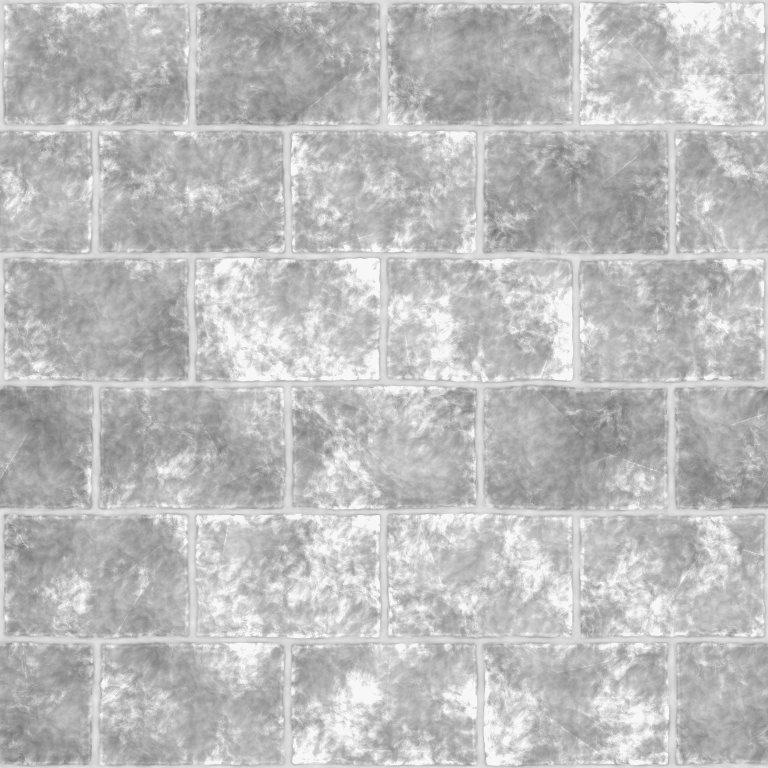
This texture map is drawn by a three.js fragment shader. Its source:

```glsl
varying vec2 vUv;

const vec2 BRICKS = vec2(4.0, 6.0);             // repeats across and down
const vec2 JOINT_HALF = vec2(0.0054, 0.0046);   // half widths of the mortar
const float CORNER = 0.003;
const float SOFT = 0.0013;                      // edge smoothing
const float JOINT_WANDER = 0.0034;
const float EDGE_CHIP = 0.0013;
const float STONE_TONE = 0.69;
const float BRICK_VARIATION = 0.1;
const float MORTAR_TONE = 0.83;
const float CREVICE_DEPTH = 0.11;
const float CLOUD = 0.3;
const float GRAIN = 0.2;
const float BLEACH = 0.25;
const float RIM_WEAR = 0.17;
const float NO_WRAP = 4096.0;
const int OCTAVES = 5;
const int SCRATCHES = 5;

vec2 hash2(vec2 p) {
  vec3 q = fract(p.xyx * vec3(0.1031, 0.1030, 0.0973));
  q += dot(q, q.yzx + 33.33);
  return fract((q.xx + q.yz) * q.zy);
}

float cornerSlope(vec2 cell, vec2 offset, float period) {
  float angle = 6.2832 * hash2(mod(cell, period) + 3.7).x;
  return dot(vec2(cos(angle), sin(angle)), offset);
}

// Gradient noise that wraps after a whole number of cells
float gradientNoise(vec2 p, float period) {
  vec2 i = floor(p), f = fract(p);
  vec2 u = f * f * f * (f * (f * 6.0 - 15.0) + 10.0);
  vec2 e = vec2(1.0, 0.0);
  float low = mix(cornerSlope(i, f, period), cornerSlope(i + e, f - e, period), u.x);
  float high = mix(cornerSlope(i + e.yx, f - e.yx, period),
                   cornerSlope(i + 1.0, f - 1.0, period), u.x);
  return mix(low, high, u.y);
}

float fbm(vec2 p, float period) {
  float sum = 0.0, amplitude = 0.5;
  for (int i = 0; i < OCTAVES; i++) {
    sum += amplitude * gradientNoise(p, period);
    p = p * 2.0 + 0.37;
    period *= 2.0;
    amplitude *= 0.58;
  }
  return sum;
}

float roundBox(vec2 p, vec2 halfSize, float radius) {
  vec2 q = abs(p) - halfSize + radius;
  return length(max(q, 0.0)) + min(max(q.x, q.y), 0.0) - radius;
}

// Straight cracks: a pale hairline with a tone step on one side
float scratches(vec2 p, vec2 id, float grain) {
  float tone = 0.0;
  for (int i = 0; i < SCRATCHES; i++) {
    vec2 seed = id + 17.0 * float(i + 1);
    vec2 r = hash2(seed), center = (hash2(seed + 5.3) - 0.5) * 0.8 / BRICKS;
    float angle = 6.2832 * r.x;
    vec2 dir = vec2(cos(angle), sin(angle));
    vec2 q = p - center;
    float across = dot(q, vec2(-dir.y, dir.x)) + 0.003 * grain;
    float fade = 1.0 - smoothstep(0.02, 0.08, abs(dot(q, dir)));
    float line = exp(-pow(across / 0.0009, 2.0)) * smoothstep(-0.2, 0.15, grain);
    float facet = smoothstep(-0.001, 0.001, across) * exp(-max(across, 0.0) / 0.03);
    tone += fade * r.y * (0.12 * line - 0.05 * facet);
  }
  return tone;
}

float stone(vec2 p, vec2 id, float depth) {
  vec2 r = hash2(id + 41.0);
  vec2 q = p + 20.0 * hash2(id + 9.0) + 5.0;
  float clouds = fbm(q * 10.0, NO_WRAP);
  float grain = fbm(q * 80.0 + 2.0 * clouds, NO_WRAP);
  float patches = fbm(q * 12.0 + 31.0, NO_WRAP);

  float tone = STONE_TONE + BRICK_VARIATION * (r.x - 0.5);
  tone += CLOUD * clouds + GRAIN * grain + scratches(p, id, grain);

  // Bleached patches and rounded flakes
  float bleached = patches + 0.4 * grain + 0.26 * (r.x - 0.5);
  tone += BLEACH * smoothstep(-0.02, 0.5, bleached);
  vec2 flake = (hash2(id + 77.0) - 0.5) * 0.75 / BRICKS;
  float flakeEdge = length(p - flake) - 0.017 + 0.025 * clouds + 0.008 * grain;
  tone += 0.07 * r.y * (1.0 - smoothstep(-0.002, 0.002, flakeEdge));

  // Fine branching veins
  float vein = abs(gradientNoise(q * 26.0 + 2.0 * clouds, NO_WRAP) + 0.2 * grain);
  tone += 0.07 * (1.0 - smoothstep(0.0, 0.035, vein)) * smoothstep(-0.05, 0.15, patches);

  // Worn rim
  float wear = smoothstep(-0.25, 0.3, grain + 0.8 * patches);
  tone += RIM_WEAR * wear * exp(-depth / 0.006);
  tone += 0.06 * exp(-pow((depth - 0.003) / 0.0016, 2.0));
  return tone;
}

void main() {
  // Wandering joints in running bond
  vec2 wander = vec2(gradientNoise(vUv * 12.0, 12.0), gradientNoise(vUv * 12.0 + 7.5, 12.0));
  vec2 grid = (vUv + JOINT_WANDER * wander) * BRICKS;
  grid.x += 0.5 * (1.0 - mod(floor(grid.y), 2.0));
  vec2 id = mod(floor(grid), BRICKS);
  vec2 p = (fract(grid) - 0.5) / BRICKS;

  float chip = gradientNoise(vUv * 56.0, 56.0) + 0.6 * gradientNoise(vUv * 140.0, 140.0);
  float edge = roundBox(p, 0.5 / BRICKS - JOINT_HALF, CORNER) + EDGE_CHIP * chip;

  // Mortar with a pale ridge, and broken crevices beside it
  float mortar = MORTAR_TONE + 0.12 * fbm(vUv * 40.0, 40.0);
  mortar += 0.03 * smoothstep(0.001, 0.005, edge);
  float tone = mix(stone(p, id, max(-edge, 0.0)), mortar, smoothstep(-SOFT, SOFT, edge));
  float broken = smoothstep(-0.4, 0.35, gradientNoise(vUv * 36.0 + 3.3, 36.0));
  tone -= CREVICE_DEPTH * broken * exp(-pow((edge - 0.0008) / 0.0013, 2.0));
  gl_FragColor = vec4(vec3(clamp(tone, 0.0, 0.97)), 1.0);
}
```
